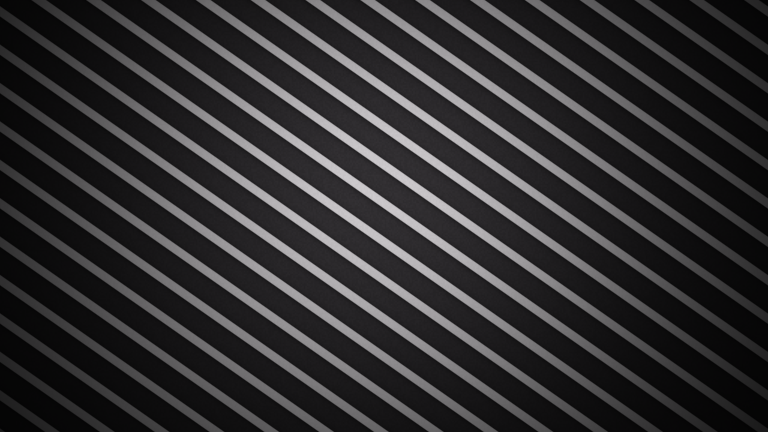
Give the GLSL for this pattern, as a Shadertoy shader.

```glsl
// Diagonal silver pinstripes on charcoal cloth, lit by a soft central spotlight.

float hash(vec2 p) {
    p = fract(p * vec2(0.1031, 0.1137));
    p += dot(p, p.yx + 33.33);
    return fract((p.x + p.y) * p.x * 17.0);
}

// Value noise with smooth interpolation
float noise(vec2 p) {
    vec2 i = floor(p), f = fract(p);
    f = f * f * (3.0 - 2.0 * f);
    return mix(mix(hash(i), hash(i + vec2(1, 0)), f.x),
               mix(hash(i + vec2(0, 1)), hash(i + vec2(1, 1)), f.x), f.y);
}

void mainImage(out vec4 fragColor, in vec2 fragCoord) {
    vec2 p = (fragCoord - 0.5 * iResolution.xy) / iResolution.y;
    float pixel = 1.0 / iResolution.y;

    // Signed distance across the nearest stripe, falling to the right at 35 degrees
    float period = 0.0728;
    float across = dot(p, vec2(0.5736, 0.8192)) - 0.0239;
    float offset = (fract(across / period + 0.5) - 0.5) * period;
    float edge = abs(offset) - 0.0099;
    float stripe = 1.0 - smoothstep(-0.8 * pixel, 0.8 * pixel, edge);

    // Spotlight a little above the middle, fading to near black in the corners
    vec2 q = (p - vec2(-0.01, 0.08)) * vec2(0.92, 1.0);
    float r2 = dot(q, q);
    float silver = 0.79 * exp(-2.1 * r2) + 0.005;
    float charcoal = 0.18 * exp(-3.1 * r2) + 0.01;

    // Fine cloth grain and a shadow beside each stripe, deeper on the lower side
    float grain = noise((p + 2.0) * 288.0) - 0.5;
    float depth = offset < 0.0 ? 0.45 : 0.25;
    charcoal *= 1.0 + 0.12 * grain;
    charcoal *= 1.0 - depth * exp(-max(edge, 0.0) / 0.005);
    silver *= 1.0 + 0.03 * grain;
    silver *= 1.0 - 0.05 * smoothstep(-0.004, 0.0, edge);

    vec3 color = mix(charcoal * vec3(1.02, 0.97, 1.03),
                     silver * vec3(1.0, 0.985, 1.0), stripe);
    fragColor = vec4(color, 1.0);
}
```
